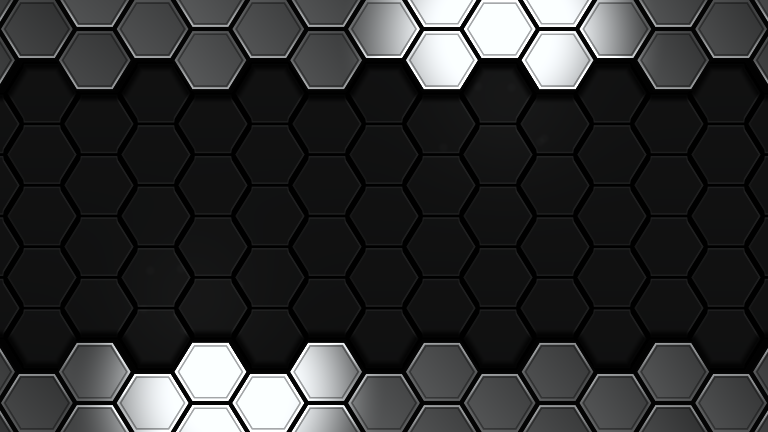
Write a WebGL 1 fragment shader that draws this background.

```glsl
precision highp float;
uniform vec2 u_resolution;

float hash(vec2 p) {
  return fract(sin(dot(p, vec2(12.9898, 78.233))) * 43758.5453);
}

// Hexagon lattice with unit row height: local offset in xy, cell centre in zw
vec4 hexCell(vec2 p) {
  vec2 pitch = vec2(1.7320508, 1.0);
  vec2 a = p - pitch * floor(p / pitch + 0.5);
  vec2 b = p - pitch * (floor(p / pitch) + 0.5);
  vec2 local = dot(a, a) < dot(b, b) ? a : b;
  return vec4(local, p - local);
}

// Distance inward from the cell border
float hexInset(vec2 p) {
  p = abs(p);
  return 0.5 - max(p.y, dot(p, vec2(0.866, 0.5)));
}

float line(float d, float center, float width, float aa) {
  return 1.0 - smoothstep(width, width + aa, abs(d - center));
}

float lowerPlate(vec2 p, vec2 pos, float aa) {
  vec4 cell = hexCell(p);
  vec2 local = cell.xy;
  float inset = hexInset(local);
  float slant = smoothstep(0.0, 0.04, dot(abs(local), vec2(0.866, 0.5)) - abs(local.y));
  float gap = mix(0.02, 0.043, slant);
  float face = 0.066 + 0.006 * local.y;

  // Faint light and dust on the dark plates
  vec2 upper = pos - vec2(2.0, 1.8);
  vec2 lower = pos - vec2(-3.1, -1.5);
  face += 0.025 * (exp(-dot(upper, upper) * 0.7) + exp(-dot(lower, lower) * 0.7));
  for (int i = 0; i < 12; i++) {
    float k = float(i);
    vec2 scatter = vec2(hash(vec2(k, 1.0)), hash(vec2(k, 2.0))) - 0.5;
    vec2 center = mod(k, 2.0) < 0.5 ? vec2(2.0, 1.6) : vec2(-3.1, -1.3);
    float d = length(pos - center - scatter * vec2(2.2, 1.4));
    face += 0.014 * (1.0 - smoothstep(0.03, 0.1, d));
  }

  // Thin bevel, then the groove
  float facing = mix(0.05, 0.025 + 0.03 * step(0.0, local.x), slant);
  face += facing * line(inset, gap + 0.015, 0.004, aa);
  face *= smoothstep(gap - aa * 0.5, gap + aa * 0.5, inset);

  // Shadow cast by the raised border
  float side = sign(cell.w);
  float outward = local.y * side;
  if (abs(cell.w) > 1.75) {
    outward = max(outward, dot(vec2(abs(local.x), local.y * side), vec2(0.866, 0.5)));
  }
  if (abs(cell.w) > 1.25) {
    face *= 1.0 - 0.85 * smoothstep(0.32, 0.46, outward);
  }
  return abs(cell.w) > 2.25 ? 0.008 : face;
}

void main() {
  // Row units measured from the canvas centre
  vec2 pos = (gl_FragCoord.xy - 0.5 * u_resolution) / u_resolution.y * 7.035;
  float aa = 7.035 / u_resolution.y;
  vec2 p = pos * vec2(0.933, 1.0);
  float shade = lowerPlate(p, pos, aa);

  // Raised plates along the top and bottom
  vec4 cell = hexCell(p / 1.015);
  if (abs(cell.w) > 2.25) {
    vec2 local = cell.xy;
    float inset = hexInset(local);
    float variation = hash(floor(cell.zw * 2.0 + 0.5)) - 0.5;
    float metal = 0.29 + 0.05 * variation - 0.07 * local.x - 0.05 * local.y;
    metal -= 0.05 * smoothstep(3.0, 6.5, abs(pos.x));

    // Two broad reflections
    float reach = min(length(pos - vec2(1.93, 2.95)), length(pos - vec2(-2.48, -2.85)));
    float glow = 1.0 - smoothstep(0.9, 2.65, reach + 0.3 * variation);
    metal = mix(metal, 1.0, glow);

    // Polished rim, brightest toward the dark band
    float inward = smoothstep(-0.1, 0.35, -local.y * sign(cell.w));
    float rim = line(inset, 0.05, 0.006, aa);
    metal += rim * (0.08 + 0.4 * inward) * (0.7 + 0.6 * glow);
    metal *= 1.0 - 0.35 * line(inset, 0.085, 0.004, aa);
    float cover = smoothstep(0.034 - aa * 0.5, 0.034 + aa * 0.5, inset);
    shade = mix(0.015, metal, cover);
  }
  vec3 steel = vec3(0.985, 1.0, 1.01);
  gl_FragColor = vec4(clamp(shade * steel, 0.0, 1.0), 1.0);
}
```
